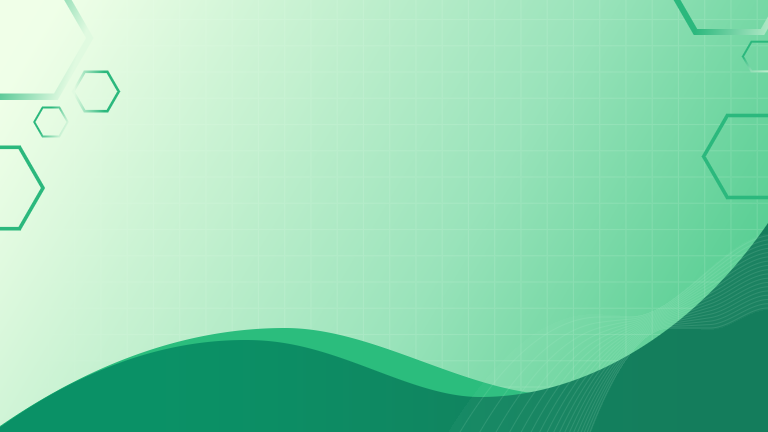
Give the GLSL for this background, as a Shadertoy shader.

```glsl
// Mint gradient with a faint grid, outlined hexagons, two waves and a ribbon of fine lines.

// Lengths are in design units: the canvas is DESIGN_HEIGHT units tall, y runs down.
const float DESIGN_HEIGHT = 432.0;
const float GRID_STEP = 26.25;
const vec2  GRID_OFFSET = vec2(22.2, 19.5);
const float GRID_ALPHA = 0.13;
const float RIBBON_LINES = 17.0;
const float RIBBON_ALPHA = 0.20;

const vec3 CREAM       = vec3(0.94, 1.00, 0.91);
const vec3 PALE_MINT   = vec3(0.76, 0.94, 0.81);
const vec3 MINT        = vec3(0.60, 0.89, 0.73);
const vec3 DEEP_MINT   = vec3(0.35, 0.81, 0.58);
const vec3 WAVE_LIGHT  = vec3(0.17, 0.74, 0.49);
const vec3 WAVE_LEFT   = vec3(0.04, 0.57, 0.40);
const vec3 WAVE_RIGHT  = vec3(0.08, 0.49, 0.36);
const vec3 HEX_GREEN   = vec3(0.17, 0.72, 0.49);
const vec3 HEX_PALE    = vec3(0.88, 0.98, 0.88);

float pixelSize;

// Coverage of the region where d is negative
float fill(float d) {
    return clamp(0.5 - d / pixelSize, 0.0, 1.0);
}

// Coverage of a line, kept even when it is thinner than a pixel
float thinLine(float d, float width) {
    float drawn = max(width, pixelSize);
    return fill(abs(d) - 0.5 * drawn) * width / drawn;
}

vec3 backdrop(vec2 p) {
    float t = p.x + 0.6 * p.y;
    vec3 color = mix(CREAM, PALE_MINT, smoothstep(20.0, 390.0, t) * 0.35
                     + 0.65 * clamp((t - 60.0) / 285.0, 0.0, 1.0));
    color = mix(color, MINT, clamp((t - 345.0) / 255.0, 0.0, 1.0));
    return mix(color, DEEP_MINT, clamp((t - 600.0) / 306.0, 0.0, 1.0));
}

float grid(vec2 p) {
    vec2 d = mod(p - GRID_OFFSET + 0.5 * GRID_STEP, GRID_STEP) - 0.5 * GRID_STEP;
    return max(thinLine(d.x, 1.1), thinLine(d.y, 1.1)) * smoothstep(20.0, 160.0, p.x);
}

// Hexagon outline shaded from green to pale along the fade direction
void hexagon(inout vec3 color, vec2 p, vec2 center, float apothem, float stroke, vec2 fade) {
    vec2 q = p - center;
    vec2 a = abs(q);
    float d = max(a.y, 0.866 * a.x + 0.5 * a.y) - apothem;
    float shade = clamp(dot(q, fade) / apothem + 0.4 * length(fade), 0.0, 1.0);
    color = mix(color, mix(HEX_GREEN, HEX_PALE, shade), thinLine(d + 0.5 * stroke, stroke));
}

// Height of the light wave: a crest and a fall
float backWave(float x) {
    float rise = max(1.0 - x / 285.0, 0.0);
    return 328.0 + 98.0 * rise * rise + 67.0 * smoothstep(285.0, 560.0, x);
}

// Height of the dark wave: a crest, a trough and a steep climb
float frontWave(float x) {
    float rise = max(1.0 - x / 245.0, 0.0);
    float fall = pow(clamp((x - 245.0) / 235.0, 0.0, 1.0), 1.1);
    float climb = max((x - 480.0) / 288.0, 0.0);
    return 340.0 + 87.0 * rise * rise + 57.0 * smoothstep(0.0, 1.0, fall)
         - 174.0 * (0.9 * climb * climb + 0.1 * pow(climb, 6.0));
}

// Lines spread evenly between an upper and a lower curve
float ribbon(vec2 p) {
    float a = max((600.0 - p.x) / 140.0, 0.0);
    float b = max((670.0 - p.x) / 80.0, 0.0);
    float upper = 317.0 + 115.0 * a * a - 82.0 * smoothstep(630.0, 775.0, p.x);
    float lower = 328.0 + 104.0 * b * b - 20.0 * smoothstep(710.0, 768.0, p.x);
    float s = (p.y - upper) / (lower - upper) * RIBBON_LINES;
    float slope = max(length(vec2(dFdx(s), dFdy(s))) / pixelSize, 0.001);
    float inside = step(-0.5, s) * step(s, RIBBON_LINES + 0.5);
    float line = thinLine((fract(s + 0.5) - 0.5) / slope, 0.8);
    return inside * (0.2 + 0.8 * line);
}

void mainImage(out vec4 fragColor, in vec2 fragCoord) {
    pixelSize = DESIGN_HEIGHT / iResolution.y;
    vec2 p = fragCoord * pixelSize;
    p.y = DESIGN_HEIGHT - p.y;

    vec3 color = backdrop(p);
    color = mix(color, vec3(0.93, 1.0, 0.94), GRID_ALPHA * grid(p));

    // Hexagons at the left, then at the right
    hexagon(color, p, vec2(22.0, 38.0), 62.0, 6.5, vec2(0.7, 0.25));
    hexagon(color, p, vec2(96.0, 91.5), 21.0, 2.6, vec2(-0.7, 0.0));
    hexagon(color, p, vec2(51.0, 122.0), 15.5, 2.0, vec2(0.6, 0.3));
    hexagon(color, p, vec2(-4.0, 188.0), 42.5, 3.6, vec2(0.0));
    hexagon(color, p, vec2(729.0, -26.0), 61.0, 6.0, vec2(0.6, 0.1));
    hexagon(color, p, vec2(760.0, 56.5), 15.8, 2.0, vec2(0.2, 0.5));
    hexagon(color, p, vec2(751.0, 156.5), 42.8, 3.6, vec2(0.0));

    // Waves
    color = mix(color, WAVE_LIGHT, fill(backWave(p.x) - p.y) * step(p.x, 540.0));
    vec3 waveColor = mix(WAVE_LEFT, WAVE_RIGHT, smoothstep(100.0, 740.0, p.x));
    float waveSlope = dFdx(frontWave(p.x)) / pixelSize;
    float waveDistance = (frontWave(p.x) - p.y) / sqrt(1.0 + waveSlope * waveSlope);
    color = mix(color, waveColor, fill(waveDistance));

    color = mix(color, vec3(0.75, 0.95, 0.84), RIBBON_ALPHA * ribbon(p));
    fragColor = vec4(color, 1.0);
}
```
